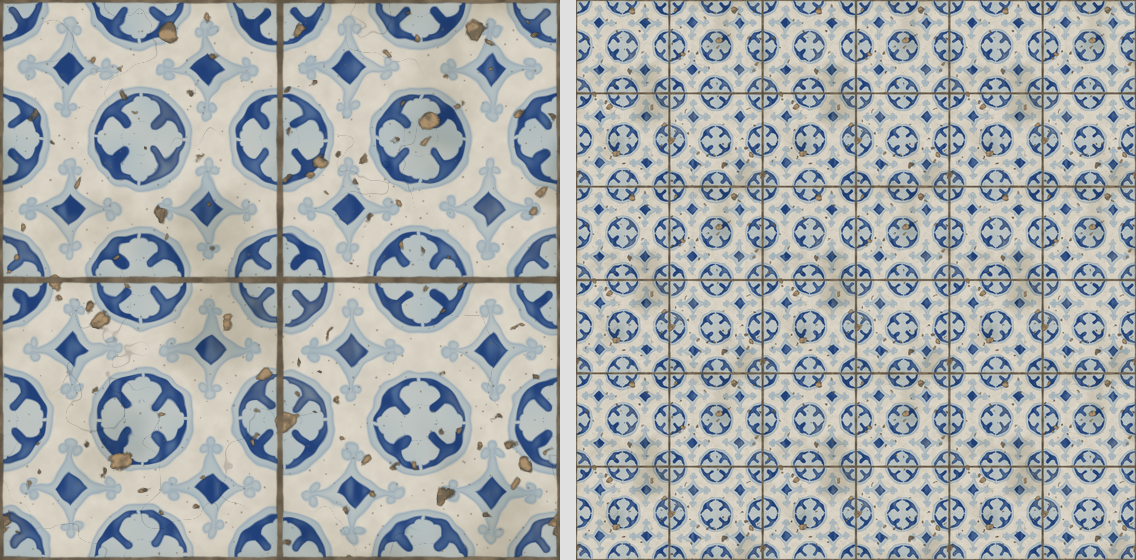
Left, the tile; right, the same tile 3 across and 3 down.
A WebGL 2 fragment shader for this pattern:

```glsl
#version 300 es
precision highp float;
// Worn hand-painted glazed tiles: two by two tiles carrying a 4 x 4 lattice of
// blue medallions with trefoil stars between them, drawn by distance functions.
// Wrapped value noise gives brushwork and stains, wrapped cells give the chips.
uniform vec2 u_resolution;
out vec4 fragColor;

const float REPEATS = 4.0;
const float TILES = 2.0;
const vec3 CREAM = vec3(0.845, 0.820, 0.765);
const vec3 STAIN = vec3(0.67, 0.64, 0.56);
const vec3 PALE_BLUE = vec3(0.68, 0.735, 0.75);
const vec3 MID_BLUE = vec3(0.32, 0.43, 0.59);
const vec3 DEEP_BLUE = vec3(0.13, 0.25, 0.47);
const vec3 GROUT = vec3(0.43, 0.38, 0.31);
const vec3 CLAY = vec3(0.64, 0.54, 0.41);

vec3 hash(vec2 cell, float seed) {
  vec3 p = fract(vec3(cell.xyx + seed * 7.31) * vec3(0.1031, 0.1030, 0.0973));
  p += dot(p, p.yxz + 33.33);
  return fract((p.xxy + p.yzz) * p.zyx);
}

// Value noise with a whole number of cells across the canvas.
float noise(vec2 uv, vec2 count, float seed) {
  vec2 p = uv * count, i = floor(p), f = fract(p);
  f = f * f * (3.0 - 2.0 * f);
  float a = hash(mod(i, count), seed).x;
  float b = hash(mod(i + vec2(1, 0), count), seed).x;
  float c = hash(mod(i + vec2(0, 1), count), seed).x;
  float d = hash(mod(i + vec2(1, 1), count), seed).x;
  return mix(mix(a, b, f.x), mix(c, d, f.x), f.y);
}

float fbm(vec2 uv, float count, float seed) {
  float sum = 0.0, amp = 0.5;
  for (int k = 0; k < 4; k++) {
    sum += amp * noise(uv, vec2(count), seed + float(k));
    count *= 2.0;
    amp *= 0.5;
  }
  return sum / 0.9375;
}

// Distance to the nearest of randomly placed, randomly sized spots.
float spots(vec2 uv, float count, float share, float radius, float seed) {
  vec2 base = floor(uv * count);
  float d = 1.0;
  for (int y = -1; y <= 1; y++)
    for (int x = -1; x <= 1; x++) {
      vec2 cell = base + vec2(x, y);
      vec3 h = hash(mod(cell, count), seed);
      float size = radius * (0.35 + 0.65 * fract(h.z * 17.0));
      if (h.z < share) d = min(d, length(uv - (cell + h.xy) / count) - size);
    }
  return d;
}

float segment(vec2 p, vec2 a, vec2 b) {
  vec2 ab = b - a;
  return length(p - a - ab * clamp(dot(p - a, ab) / dot(ab, ab), 0.0, 1.0));
}

// Four blue quadrants left around a lobed cross, each with an inward knob.
float quadrants(vec2 p) {
  vec2 q = abs(p);
  q = vec2(max(q.x, q.y), min(q.x, q.y));
  float cross4 = min(length(q) - 0.13, length(q - vec2(0.19, 0.06)) - 0.08);
  cross4 = min(cross4, length(q - vec2(0.255, 0.02)) - 0.045);
  cross4 = min(cross4, q.y - 0.012);
  float knob = segment(q, vec2(0.097), vec2(0.24)) - 0.032;
  return max(length(p) - 0.325, min(-cross4, knob));
}

// Concave four-pointed star whose arms end in trefoils.
float trefoilStar(vec2 p) {
  vec2 q = abs(p);
  q = vec2(max(q.x, q.y), min(q.x, q.y));
  float body = max(0.283 - length(q - 0.30), q.x - 0.28);
  float lobes = min(length(q - vec2(0.275, 0.046)) - 0.038, length(q - vec2(0.325, 0.0)) - 0.042);
  return min(body, min(lobes, segment(q, vec2(0.2, 0.0), vec2(0.32, 0.0)) - 0.022));
}

float fill(float d, float soft) { return 1.0 - smoothstep(-soft, soft, d); }

// Lays a wash whose pigment gathers at its border.
vec3 wash(vec3 under, vec3 pigment, vec3 rim, float d, float soft) {
  vec3 color = mix(pigment, rim, 0.65 * exp(-abs(d + 0.008) * 85.0));
  return mix(under, color, fill(d, soft));
}

// Lattice position: local coordinates with a slight shift and turn per motif.
vec2 motif(vec2 p, float seed) {
  vec3 h = hash(mod(floor(p), REPEATS), seed) - 0.5;
  vec2 q = fract(p) - 0.5 - h.xy * 0.025;
  float turn = h.z * 0.07;
  return mat2(cos(turn), -sin(turn), sin(turn), cos(turn)) * q;
}

void main() {
  vec2 uv = gl_FragCoord.xy / u_resolution;
  float pixel = 1.0 / min(u_resolution.x, u_resolution.y);
  float soft = max(pixel * REPEATS, 0.008);
  vec2 wobble = vec2(noise(uv, vec2(44), 1.0), noise(uv, vec2(44), 2.0)) - 0.5;
  float stain = fbm(uv, 5.0, 3.0), grain = fbm(uv, 48.0, 9.0);

  // Glaze and painted motifs
  vec2 tileShift = (hash(floor(uv * TILES), 5.0).xy - 0.5) * 0.03;
  vec2 p = uv * REPEATS + wobble * 0.035 + tileShift;
  vec2 star = motif(p, 11.0), disc = motif(p + 0.5, 12.0);
  float brush = 0.6 * noise(uv, vec2(72, 24), 14.0) + 0.4 * noise(uv, vec2(20, 36), 15.0);
  vec3 blue = mix(DEEP_BLUE, MID_BLUE, smoothstep(0.2, 0.85, brush));
  blue = mix(blue, STAIN, 0.35 * smoothstep(0.65, 0.9, noise(uv, vec2(7), 16.0)));
  vec3 pale = mix(PALE_BLUE, CREAM, 0.45 * noise(uv, vec2(18), 17.0));
  vec3 paleRim = mix(PALE_BLUE, MID_BLUE, 0.32);
  vec3 color = CREAM + (grain - 0.5) * 0.07;
  color = wash(color, pale, paleRim, trefoilStar(star), soft * 1.4);
  color = wash(color, pale, paleRim, length(disc) - 0.375, soft * 1.4);
  color = wash(color, blue, DEEP_BLUE, quadrants(disc), soft);
  color = wash(color, blue, DEEP_BLUE, (abs(star.x) + abs(star.y) - 0.118) * 0.707, soft);

  // Grime, strongest beside the joints, and hairline cracks
  vec2 joint = abs(fract(uv * TILES + 0.5) - 0.5) / TILES;
  float edge = min(joint.x, joint.y);
  float grime = 0.55 * smoothstep(0.5, 0.8, stain) + 0.5 * exp(-edge * 70.0) * stain;
  color = mix(color, color * STAIN / CREAM, grime);
  float crack = abs(fbm(uv, 6.0, 21.0) - 0.5);
  color *= 1.0 - 0.16 * fill(crack - 0.002, 0.003) * smoothstep(0.55, 0.7, noise(uv, vec2(6), 26.0));

  // Chips showing clay, pits and specks
  vec2 rough = uv + wobble * 0.012 + (grain - 0.5) * 0.022;
  float chip = spots(rough, 7.0, 0.34, 0.017, 31.0) - 0.006 * exp(-edge * 60.0);
  chip = min(chip, spots(rough, 22.0, 0.24, 0.0065, 32.0));
  float speck = spots(uv + wobble * 0.003, 52.0, 0.22, 0.0018, 33.0);
  vec3 clay = mix(GROUT, CLAY, smoothstep(0.3, 0.65, fbm(uv, 64.0, 34.0)));
  color = mix(color, GROUT, 0.6 * fill(speck, max(pixel, 0.001)));
  color *= 1.0 - 0.3 * fill(chip - 0.0015, 0.002);
  color = mix(color, clay * (0.8 + 0.25 * fill(chip + 0.003, 0.002)), fill(chip, max(pixel, 0.001)));

  // Uneven grout with a dark lip
  float groutGap = edge - 0.003 - 0.004 * fbm(uv, 32.0, 41.0);
  color *= 1.0 - 0.25 * fill(groutGap - 0.001, 0.002);
  color = mix(color, GROUT * (0.7 + 0.6 * grain), fill(groutGap, max(pixel, 0.0012)));
  fragColor = vec4(clamp(color, 0.0, 1.0), 1.0);
}
```
